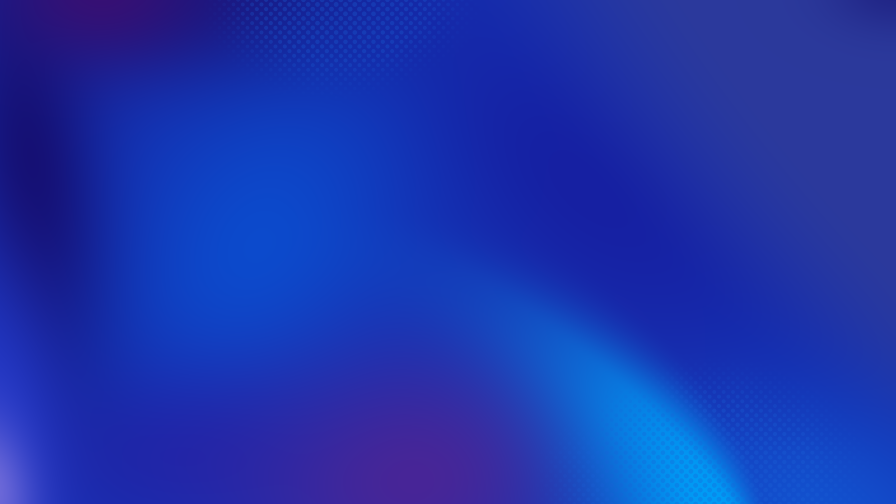
This background is drawn by a WebGL 1 fragment shader. Its source:

```glsl
precision highp float;
// Soft blue and violet mesh gradient with a curved cyan beam and halftone patches.

uniform vec2 u_resolution;

// Elliptical falloff: 1 at the centre, 1/e at the given radii, tilted by angle.
float glow(vec2 p, vec2 centre, vec2 radii, float angle) {
    float c = cos(angle), s = sin(angle);
    vec2 d = p - centre;
    vec2 q = vec2(c * d.x + s * d.y, c * d.y - s * d.x) / radii;
    return exp(-dot(q, q));
}

// Diagonal dot grid whose dots shrink as the coverage fades.
float halftone(vec2 p, float coverage) {
    float pitch = 0.0131;
    vec2 cell = fract(vec2(p.x + p.y, p.y - p.x) * 0.7071 / pitch) - 0.5;
    float soft = 0.6 / (u_resolution.y * pitch);
    float radius = 0.2 + 0.16 * coverage;
    float dotMask = 1.0 - smoothstep(radius - soft, radius + soft, length(cell));
    return dotMask * smoothstep(0.25, 0.7, coverage);
}

void main() {
    vec2 p = gl_FragCoord.xy / u_resolution.y;
    float drop = 1.0 - p.y;
    vec3 color = vec3(0.08, 0.19, 0.70);

    // Slate field on the right, behind a dark royal diagonal
    float slateEdge = 0.9 + 0.62 * drop + 0.3 * drop * drop;
    color = mix(color, vec3(0.085, 0.12, 0.63),
                0.95 * glow(p, vec2(1.16, 0.63), vec2(0.48, 0.22), -0.7));
    color = mix(color, vec3(0.17, 0.225, 0.61),
                smoothstep(0.0, 0.5, p.x - slateEdge));
    color = mix(color, vec3(0.11, 0.11, 0.49),
                0.7 * glow(p, vec2(1.78, 1.02), vec2(0.13, 0.08), 0.0));

    // Bright blue centre left, then indigo and violet along the bottom
    color = mix(color, vec3(0.045, 0.29, 0.80),
                glow(p, vec2(0.51, 0.50), vec2(0.25, 0.36), -0.4));
    color = mix(color, vec3(0.13, 0.13, 0.65),
                0.8 * glow(p, vec2(0.38, 0.10), vec2(0.34, 0.17), 0.0));
    color = mix(color, vec3(0.28, 0.145, 0.59),
                glow(p, vec2(0.83, 0.05), vec2(0.32, 0.23), 0.2));

    // Navy shade along the top left and down the left side
    color = mix(color, vec3(0.085, 0.08, 0.48),
                0.9 * glow(p, vec2(0.34, 1.02), vec2(0.36, 0.17), 0.0));
    color = mix(color, vec3(0.08, 0.05, 0.43),
                0.95 * glow(p, vec2(0.06, 0.65), vec2(0.14, 0.42), 0.1));
    color = mix(color, vec3(0.22, 0.06, 0.45),
                0.95 * glow(p, vec2(0.20, 1.02), vec2(0.19, 0.14), 0.0));

    // Blue and lavender light in the lower left corner
    color = mix(color, vec3(0.14, 0.22, 0.78),
                glow(p, vec2(-0.02, 0.15), vec2(0.15, 0.34), 0.15));
    color = mix(color, vec3(0.47, 0.44, 0.86),
                0.9 * glow(p, vec2(-0.02, 0.03), vec2(0.08, 0.14), 0.2));

    // Blue floor at the lower right
    color = mix(color, vec3(0.07, 0.33, 0.82),
                0.9 * glow(p, vec2(1.62, -0.02), vec2(0.32, 0.21), -0.3));

    // Cyan beam: crisp on its curved right edge, fading left and upward
    float inside = 1.48 - 0.45 * p.y - 1.05 * p.y * p.y - p.x;
    float edgeWidth = 0.04 + 0.22 * p.y;
    float beam = smoothstep(-edgeWidth, edgeWidth, inside)
               * exp(-pow(max(inside - 0.06, 0.0) / 0.22, 2.0))
               * (1.0 - smoothstep(0.0, 0.6, p.y));
    color = mix(color, vec3(0.0, 0.61, 0.96), beam);

    // Halftone patches at the top and at the foot of the beam
    float topDots = halftone(p, glow(p, vec2(0.68, 1.0), vec2(0.25, 0.18), 0.1));
    float footDots = halftone(p, glow(p, vec2(1.40, 0.05), vec2(0.31, 0.22), 0.0));
    color = mix(color, vec3(0.10, 0.38, 0.84), 0.3 * max(topDots, footDots));

    gl_FragColor = vec4(color, 1.0);
}
```
